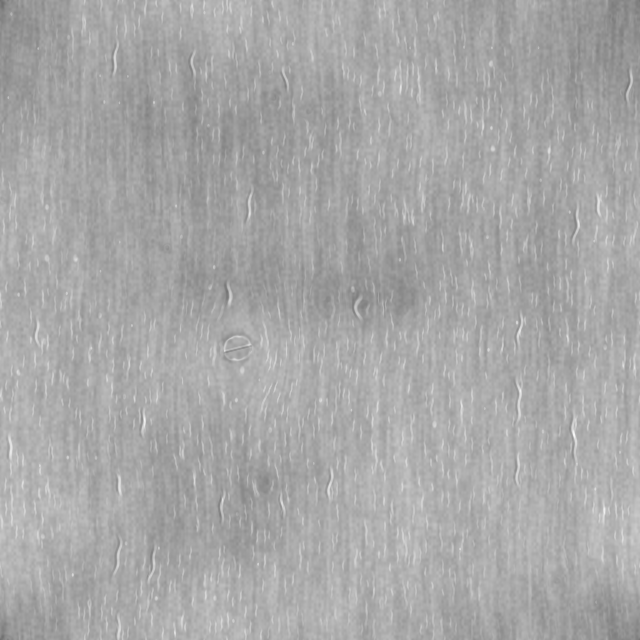
A three.js fragment shader for this texture:

```glsl
varying vec2 vUv;

#define BASE_GREY 0.636
#define CLOUD_CONTRAST 0.19
#define GRAIN_CONTRAST 0.13
#define SPECKLE_CONTRAST 0.09
#define STREAK_LIGHT 0.10
#define CRACK_LIGHT 0.17
#define FLECK_LIGHT 0.11
#define KNOT_DARK 0.075
#define KNOT_COUNT 12
#define PLUG_CENTER vec2(0.371, 0.456)
#define PLUG_RADIUS 0.021
#define TAU 6.28319

float hash(vec2 p) {
  vec3 q = fract(p.xyx * 0.1031);
  q += dot(q, q.yzx + 33.33);
  return fract((q.x + q.y) * q.z);
}

vec2 hash2(vec2 p) {
  return vec2(hash(p + 17.3), hash(p + 71.9));
}

// Value noise that wraps after a whole number of cells
float noise(vec2 uv, vec2 cells) {
  vec2 g = uv * cells, i = floor(g), f = fract(g);
  f = f * f * (3.0 - 2.0 * f);
  vec2 a = mod(i, cells), b = mod(i + 1.0, cells);
  return mix(mix(hash(a), hash(vec2(b.x, a.y)), f.x),
             mix(hash(vec2(a.x, b.y)), hash(b), f.x), f.y);
}

// Shortest offset from a centre on the wrapping canvas
vec2 offsetFrom(vec2 uv, vec2 center) {
  return fract(uv - center + 0.5) - 0.5;
}

// Tapered wavering vertical strokes, at most one per cell
float strokes(vec2 uv, vec2 cells, float chance, float width) {
  vec2 g = uv * cells;
  float column = mod(floor(g.x), cells.x);
  g.y += hash(vec2(column, cells.y)) * cells.y;
  vec2 id = vec2(column, mod(floor(g.y), cells.y)), f = fract(g);
  vec2 r = hash2(id + cells);
  float bend = 0.07 * sin(TAU * (f.y + r.y)) + 0.04 * sin(TAU * (3.0 * f.y + r.x));
  float x = abs(f.x - mix(0.3, 0.7, r.x) - bend) / cells.x;
  float reach = mix(0.2, 0.48, r.y);
  float taper = 1.0 - smoothstep(0.3 * reach, reach, abs(f.y - 0.5));
  return step(hash(id + 5.7), chance) * taper * (1.0 - smoothstep(0.2 * width, width, x));
}

// Small pale chips scattered one per cell
float flecks(vec2 uv, vec2 cells) {
  vec2 g = uv * cells, id = mod(floor(g), cells);
  vec2 r = hash2(id);
  vec2 d = (fract(g) - mix(vec2(0.25), vec2(0.75), r)) / cells;
  float size = mix(0.002, 0.006, r.x * r.y);
  return step(hash(id + 3.1), 0.13) * (1.0 - smoothstep(0.3, 1.0, length(d * vec2(1.0, 0.65)) / size));
}

// The first three knots form a row, the others are scattered
vec3 knotAt(float i) {
  if (i < 2.5) return vec3(0.511 + 0.057 * i, 0.527, 0.019);
  return vec3(hash2(vec2(i, 4.0)), mix(0.007, 0.014, hash(vec2(i, 9.0))));
}

// Spreads the fibres around an obstacle
float spread(vec2 d, float radius) {
  return -0.75 * d.x * exp(-dot(d * vec2(1.0, 0.65), d) / (radius * radius));
}

// Dark core with faint rings
float knotTone(vec2 d, float radius, float rough) {
  float r = length(d * vec2(1.0, 0.85)) / radius + 0.5 * (rough - 0.5);
  float rings = 0.5 + 0.5 * sin(9.0 * r);
  return -KNOT_DARK * exp(-r * r) * (0.45 + 0.8 * rings * rough);
}

// Round plug: shaded gap, bright rim, scuffed face and slot
float addPlug(float tone, vec2 d, float rough) {
  d = mat2(0.97, -0.24, 0.24, 0.97) * d;
  float r = length(d * vec2(0.95, 1.06)) / PLUG_RADIUS + 0.12 * (rough - 0.5);
  float face = 0.65 + 0.11 * (rough - 0.5);
  face += 0.07 * (1.0 - smoothstep(0.0005, 0.002, abs(d.y - 0.001)));
  face -= 0.09 * (1.0 - smoothstep(0.0005, 0.002, abs(d.y + 0.002)));
  tone -= 0.07 * exp(-pow((r - 1.12) * 5.0, 2.0));
  tone = mix(tone, face, 1.0 - smoothstep(0.92, 1.04, r));
  return tone + 0.13 * exp(-pow((r - 0.92) * 11.0, 2.0)) * (0.5 + rough);
}

void main() {
  vec2 uv = vUv;
  float rough = noise(uv, vec2(150.0));

  // Bent fibres and knots
  vec2 plugOffset = offsetFrom(uv, PLUG_CENTER);
  float bend = 0.012 * (noise(uv, vec2(4.0, 6.0)) - 0.5) + 0.003 * (noise(uv, vec2(14.0, 20.0)) - 0.5);
  bend += spread(plugOffset, 0.065);
  float knots = 0.0;
  for (int i = 0; i < KNOT_COUNT; i++) {
    vec3 knot = knotAt(float(i));
    vec2 d = offsetFrom(uv, knot.xy);
    bend += spread(d, 1.5 * knot.z);
    knots += knotTone(d, knot.z, rough);
  }
  vec2 fibre = uv + vec2(bend, 0.0);

  // Weathered clouds
  float cloud = 0.55 * noise(uv, vec2(3.0, 5.0)) + 0.3 * noise(uv, vec2(7.0, 9.0))
              + 0.15 * noise(uv, vec2(24.0, 20.0)) - 0.5;
  float bands = 0.012 * sin(TAU * (2.0 * uv.y + 0.1 * sin(TAU * uv.x)));

  // Fine vertical grain and dust
  float grain = 0.5 * noise(fibre, vec2(170.0, 13.0)) + 0.35 * noise(fibre, vec2(250.0, 34.0))
              + 0.3 * noise(fibre, vec2(60.0, 5.0)) - 0.575;
  float speckle = 0.6 * noise(uv, vec2(256.0, 200.0)) + 0.4 * rough - 0.5;

  float tone = BASE_GREY + CLOUD_CONTRAST * cloud + bands + knots;
  tone += GRAIN_CONTRAST * grain + SPECKLE_CONTRAST * speckle;

  // Raised fibres, long cracks with a shaded side, and chips
  float patches = smoothstep(0.25, 0.75, noise(uv, vec2(6.0, 5.0)));
  float fine = strokes(fibre, vec2(110.0, 26.0), 0.4, 0.0022) + strokes(fibre, vec2(67.0, 15.0), 0.25, 0.0027);
  tone += STREAK_LIGHT * fine * mix(0.3, 1.0, patches);
  vec2 crackCells = vec2(24.0, 9.0);
  tone += CRACK_LIGHT * strokes(fibre, crackCells, 0.11, 0.0034);
  tone -= 0.5 * CRACK_LIGHT * strokes(fibre + vec2(0.0035, 0.0), crackCells, 0.11, 0.0034);
  tone += FLECK_LIGHT * flecks(uv, vec2(23.0)) * (0.5 + rough);

  tone = addPlug(tone, plugOffset, rough);
  gl_FragColor = vec4(vec3(tone), 1.0);
}
```
